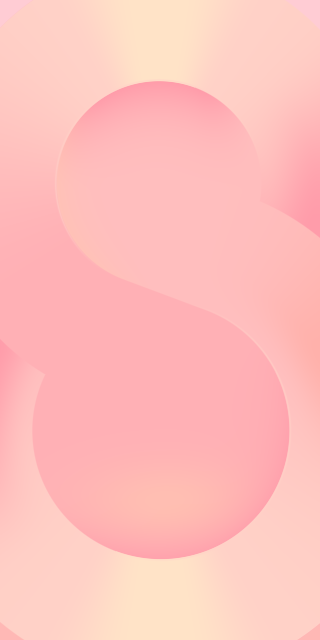
A WebGL 2 fragment shader for this background:

```glsl
#version 300 es
precision highp float;
// Two interlocking pastel ribbons that fold into an S of soft pink discs.

uniform vec2 u_resolution;
out vec4 outColor;

// Lengths are in canvas widths.
#define UPPER vec2(0.497, 1.427)
#define LOWER vec2(0.503, 0.654)
#define UPPER_INNER 0.320
#define UPPER_OUTER 0.695
#define LOWER_INNER 0.402
#define LOWER_OUTER 0.781
#define RIM_WIDTH 0.0028
#define RIM_STRENGTH 0.55

const float PI = 3.14159265;
const vec3 CREAM = vec3(1.0, 0.89, 0.78);
const vec3 BLUSH = vec3(1.0, 0.82, 0.78);
const vec3 PINK = vec3(1.0, 0.745, 0.745);
const vec3 ROSE = vec3(1.0, 0.69, 0.71);
const vec3 DEEP = vec3(1.0, 0.61, 0.665);
const vec3 PEACH = vec3(1.0, 0.77, 0.695);
const vec3 CORAL = vec3(1.0, 0.68, 0.65);
const vec3 LILAC = vec3(1.0, 0.80, 0.83);
const vec3 SALMON = vec3(1.0, 0.72, 0.71);

float cover(float d) {
    float px = 0.8 / u_resolution.x;
    return smoothstep(-px, px, d);
}

// Signed distance to the S: two arcs joined by their inner tangent.
float sCurve(vec2 p) {
    vec2 axis = LOWER - UPPER;
    float span = length(axis);
    vec2 u = axis / span;
    float c = (UPPER_INNER + LOWER_INNER) / span;
    float s = sqrt(1.0 - c * c);
    vec2 normal = u * c + vec2(u.y, -u.x) * s;
    vec2 q = p - UPPER;
    float along = dot(q, vec2(-normal.y, normal.x));
    if (along < 0.0) return UPPER_INNER - length(q);
    if (along > span * s) return length(p - LOWER) - LOWER_INNER;
    return UPPER_INNER - dot(q, normal);
}

// Conic ramp: cream at the crown, then blush, then the ribbon body.
vec3 sweep(float turn, vec3 body) {
    vec3 c = mix(CREAM, BLUSH, smoothstep(0.04, 0.17, turn));
    return mix(c, body, smoothstep(0.15, 0.72, turn));
}

// Shadow where a ribbon tucks under the other one.
float tuck(float turn, float d) {
    return smoothstep(0.25, 0.6, turn) * (1.0 - smoothstep(0.64, 0.8, turn))
         * smoothstep(0.0, 0.18, d);
}

float rim(float d) {
    float x = (d - RIM_WIDTH) / RIM_WIDTH;
    return exp(-x * x);
}

void main() {
    vec2 p = gl_FragCoord.xy / u_resolution.x;
    vec2 up = p - UPPER;
    vec2 low = p - LOWER;
    float dUp = length(up) - UPPER_INNER;
    float dLow = length(low) - LOWER_INNER;
    float dUpOuter = length(up) - UPPER_OUTER;
    float dLowOuter = length(low) - LOWER_OUTER;
    vec2 nUp = up / UPPER_INNER;
    vec2 nLow = low / LOWER_INNER;

    // Turns from the crown of each ribbon, 0 to 1 over half a circle.
    float turnUp = abs(atan(up.x, up.y)) / PI;
    float turnLow = abs(atan(low.x, -low.y)) / PI;

    // Ribbon over the top, ending in the lower disc.
    vec3 over = sweep(turnUp, ROSE);
    over = mix(over, DEEP, tuck(turnUp, dUp) * step(0.0, up.x));
    vec2 glow = (p - vec2(0.53, 0.42)) / vec2(0.27, 0.13);
    over = mix(over, PEACH, 0.8 * exp(-dot(glow, glow)) * (1.0 - cover(dLow)));
    float lowShade = exp(-abs(dLow) * 14.0)
                   * smoothstep(-0.2, 0.8, dot(nLow, vec2(0.6, -0.8)));
    over = mix(over, DEEP, 0.75 * lowShade);

    // Ribbon under the bottom, ending in the upper disc.
    vec3 under = sweep(turnLow, PINK);
    under = mix(under, DEEP, tuck(turnLow, dLow) * step(low.x, 0.0));
    float warm = (turnLow - 0.64) / 0.14;
    under = mix(under, CORAL, 0.8 * exp(-warm * warm)
                * smoothstep(0.0, 0.15, dLow) * step(0.0, low.x));
    float upShade = exp(-abs(dUp) * 9.0) * smoothstep(-0.1, 0.9, nUp.y)
                  * (1.0 - smoothstep(0.4, 1.0, nUp.x));
    under = mix(under, DEEP, upShade);
    float sideGlow = exp(-abs(dUp) * 14.0)
                   * smoothstep(0.3, 1.0, -nUp.x - 0.3 * nUp.y);
    under = mix(under, PEACH, 0.6 * sideGlow);

    // Weave the ribbons along the S and the outer arcs.
    float above = 1.0 - cover(min(dUp, dLowOuter));
    float below = cover(min(dLow, dUpOuter));
    vec3 color = mix(over, under, mix(below, above, cover(sCurve(p))));

    // Corners beyond both outer discs.
    vec3 corner = mix(SALMON, LILAC, smoothstep(0.5, 1.5, p.y));
    color = mix(color, corner, cover(min(dUpOuter, dLowOuter)));

    // Thin lit rims on the two discs.
    float lit = rim(dUp) * smoothstep(-0.6, 0.6, nUp.y - 0.8 * nUp.x)
              + rim(dLow) * smoothstep(-0.2, 0.8, nLow.x - 0.3 * nLow.y);
    color = mix(color, BLUSH, RIM_STRENGTH * min(lit, 1.0));

    outColor = vec4(color, 1.0);
}
```
